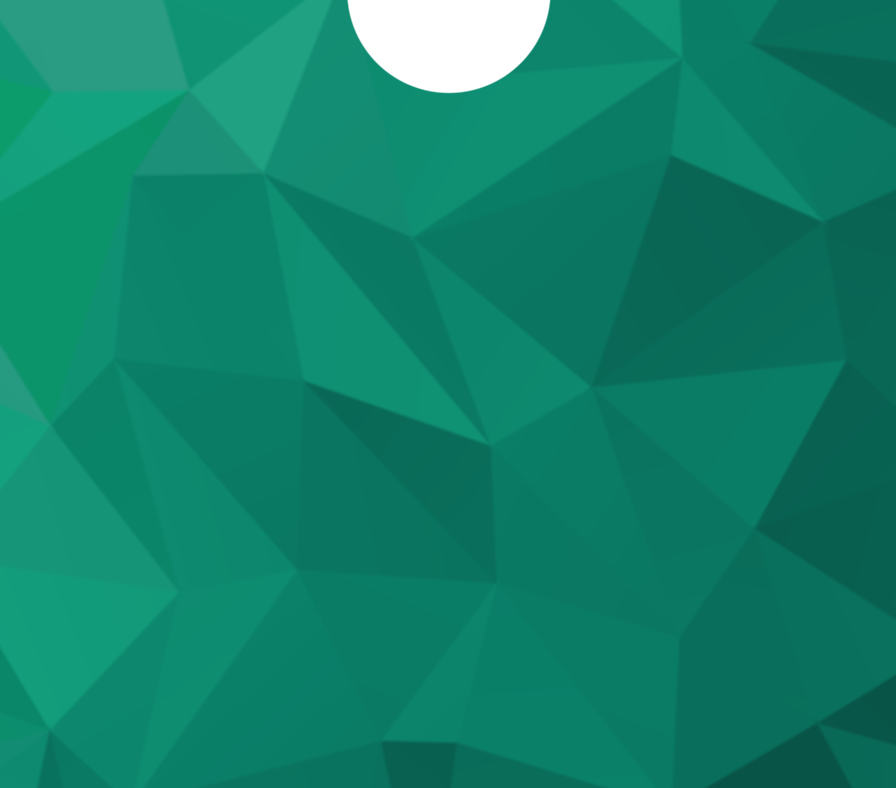
Write a Shadertoy shader that draws this background.

```glsl
// Low-poly backdrop of green facets, fading from pale upper left to deep lower right,
// with a white disc cut into the top edge. A jittered grid is split into triangles,
// and each one is shaded by its position plus a random offset.

const vec2 CELL = vec2(0.20, 0.24);   // grid cell, in canvas heights
const float JITTER = 0.84;            // full range of vertex offset, in cells
const float SOFTNESS = 0.0032;        // half width of a facet edge

const vec3 DEEP  = vec3(0.03, 0.33, 0.28);
const vec3 MID   = vec3(0.04, 0.50, 0.41);
const vec3 LIGHT = vec3(0.08, 0.64, 0.50);
const vec3 MIST  = vec3(0.19, 0.62, 0.53);
const vec3 VIVID = vec3(0.04, 0.62, 0.40);

float hash(vec2 p) {
    return fract(sin(dot(p, vec2(127.1, 311.7))) * 43758.5453);
}

vec2 hash2(vec2 p) {
    return vec2(hash(p), hash(p + 57.3));
}

// Mesh vertex near an integer grid node, in canvas heights
vec2 meshVertex(vec2 node) {
    return (node + (hash2(node + 11.0) - 0.5) * JITTER) * CELL;
}

float cross2(vec2 a, vec2 b) {
    return a.x * b.y - a.y * b.x;
}

float signedArea(vec2 a, vec2 b, vec2 c) {
    return 0.5 * cross2(b - a, c - a);
}

// Distance to the left of the line from a to b
float sideDistance(vec2 p, vec2 a, vec2 b) {
    return cross2(normalize(b - a), p - a);
}

// Positive inside a counter-clockwise triangle
float triangleDistance(vec2 p, vec2 a, vec2 b, vec2 c) {
    return min(sideDistance(p, a, b), min(sideDistance(p, b, c), sideDistance(p, c, a)));
}

// Green ramp with occasional misty or vivid facets toward the left
vec3 facetColor(vec2 p, vec2 middle, vec2 id, float aspect) {
    vec2 place = middle / vec2(aspect, 1.0) - 0.5;
    float tone = 0.495 + dot(place, vec2(-0.18, 0.10));
    tone += (hash(id + 3.7) - 0.5) * 0.14;
    tone += dot(p - middle, hash2(id + 8.1) - 0.5) * 0.16;

    vec3 color = mix(DEEP, MID, clamp((tone - 0.33) / 0.17, 0.0, 1.0));
    color = mix(color, LIGHT, clamp((tone - 0.50) / 0.14, 0.0, 1.0));

    float corner = smoothstep(0.15, 0.75, place.y * 0.6 - place.x);
    float kind = hash(id + 21.9);
    color = mix(color, MIST, corner * 0.8 * step(0.6, kind));
    return mix(color, VIVID, corner * 0.7 * step(kind, 0.22));
}

// Weighted facet colour in rgb, weight in a
vec4 facet(vec2 p, vec2 a, vec2 b, vec2 c, vec2 id, float aspect) {
    float weight = smoothstep(-SOFTNESS, SOFTNESS, triangleDistance(p, a, b, c));
    return vec4(facetColor(p, (a + b + c) / 3.0, id, aspect), 1.0) * weight;
}

// Two facets of one grid cell, split along the better diagonal
vec4 cellFacets(vec2 p, vec2 cell, float aspect) {
    vec2 a = meshVertex(cell);
    vec2 b = meshVertex(cell + vec2(1.0, 0.0));
    vec2 c = meshVertex(cell + vec2(1.0, 1.0));
    vec2 d = meshVertex(cell + vec2(0.0, 1.0));
    float rising = min(signedArea(a, b, c), signedArea(a, c, d));
    float falling = min(signedArea(a, b, d), signedArea(b, c, d));
    vec2 upper = cell + 0.5;
    if (rising > falling * mix(0.5, 1.8, hash(cell + 5.3)))
        return facet(p, a, b, c, cell, aspect) + facet(p, a, c, d, upper, aspect);
    return facet(p, a, b, d, cell, aspect) + facet(p, b, c, d, upper, aspect);
}

// Blend of all facets that can reach the point
vec3 facetMesh(vec2 p, float aspect) {
    vec2 home = floor(p / CELL);
    vec4 sum = vec4(0.0);
    for (int y = -1; y <= 1; y++)
        for (int x = -1; x <= 1; x++)
            sum += cellFacets(p, home + vec2(x, y), aspect);
    return sum.rgb / max(sum.a, 0.0001);
}

void mainImage(out vec4 fragColor, in vec2 fragCoord) {
    vec2 p = fragCoord / iResolution.y;
    float aspect = iResolution.x / iResolution.y;
    float pixel = 1.0 / iResolution.y;

    vec3 color = facetMesh(p, aspect);

    // White disc at the top edge
    float disc = length(p - vec2(0.501 * aspect, 1.011)) - 0.129;
    color = mix(vec3(1.0), color, smoothstep(-pixel, pixel, disc));

    fragColor = vec4(color, 1.0);
}
```
